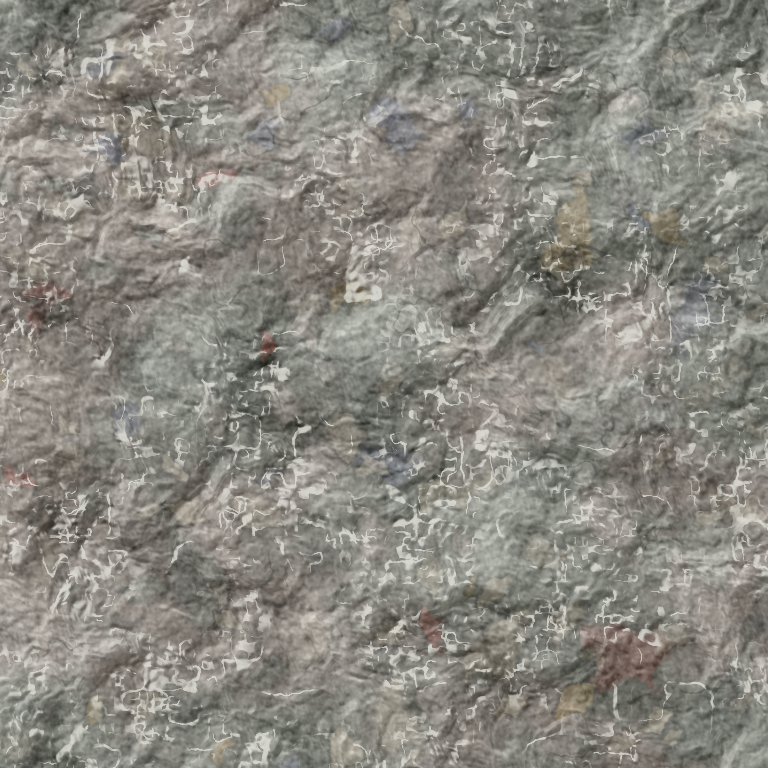
Give the GLSL for this texture, as a Shadertoy shader.

```glsl
// Wet grey paper pulp: matted lumps, soft torn scraps and small glossy highlights.
#define LUMP_SCALE 11.0
#define WARP_AMOUNT 1.5
#define RELIEF 0.0105
#define MOTTLE 0.38
#define SCRAP_OPACITY 0.62
#define GLINT_SCALE 58.0
#define GLINT_STRENGTH 0.80
#define FIBRE_GRAIN 0.085
#define PULP_WARM vec3(0.555, 0.527, 0.500)
#define PULP_GREEN vec3(0.515, 0.525, 0.493)
#define CREAM vec3(0.690, 0.660, 0.600)
#define GLOSS vec3(0.880, 0.878, 0.845)

float hash(vec2 p) {
    vec3 q = fract(p.xyx * 0.1031);
    q += dot(q, q.yzx + 33.33);
    return fract((q.x + q.y) * q.z);
}

float noise(vec2 p) {
    vec2 i = floor(p), f = fract(p);
    f = f * f * f * (f * (f * 6.0 - 15.0) + 10.0);
    return mix(mix(hash(i), hash(i + vec2(1, 0)), f.x),
               mix(hash(i + vec2(0, 1)), hash(i + vec2(1, 1)), f.x), f.y);
}

mat2 rotation(float a) {
    float c = cos(a), s = sin(a);
    return mat2(c, s, -s, c);
}

float fbm(vec2 p) {
    float sum = 0.0, amp = 0.5;
    mat2 turn = 2.03 * rotation(0.65);
    for (int i = 0; i < 5; i++) {
        sum += amp * noise(p);
        p = turn * p + 17.3;
        amp *= 0.52;
    }
    return sum;
}

vec2 warp(vec2 p) {
    return vec2(fbm(p + 31.7), fbm(p + 74.2)) - 0.5;
}

// Folded surface of the pulp
float pulpHeight(vec2 p) {
    vec2 q = p * LUMP_SCALE + WARP_AMOUNT * warp(p * 8.0);
    return fbm(q + 50.0);
}

// Colour of one scrap: mostly cream and grey, seldom dyed
vec3 scrapColour(float pick) {
    vec3 c = mix(CREAM, vec3(0.64, 0.615, 0.585), step(0.30, pick));
    c = mix(c, vec3(0.55, 0.565, 0.535), step(0.56, pick));
    c = mix(c, vec3(0.46, 0.455, 0.43), step(0.78, pick));
    c = mix(c, vec3(0.50, 0.515, 0.555), step(0.92, pick));
    c = mix(c, vec3(0.64, 0.575, 0.45), step(0.96, pick));
    return mix(c, vec3(0.66, 0.47, 0.44), step(0.982, pick));
}

// Lays one layer of jittered, ragged scraps over the pulp
vec3 addScraps(vec3 col, vec2 p, float scale, float seed, float density) {
    vec2 q = p * scale + 0.7 * warp(p * scale * 1.6 + seed);
    vec2 cell = floor(q);
    for (int y = -1; y <= 1; y++)
    for (int x = -1; x <= 1; x++) {
        vec2 id = cell + vec2(x, y);
        vec2 key = id + seed;
        if (hash(key + 5.1) > density) continue;
        vec2 centre = id + 0.2 + 0.6 * vec2(hash(key + 11.3), hash(key + 23.9));
        vec2 size = mix(vec2(0.25, 0.14), vec2(0.48, 0.36), hash(key + 37.7));
        vec2 d = rotation(6.283 * hash(key + 41.1)) * (q - centre);
        d.x += 0.35 * d.y;
        vec2 b = abs(d) - size;
        float dist = length(max(b, 0.0)) + min(max(b.x, b.y), 0.0);
        float shade = 1.0 - smoothstep(-0.02, 0.16, dist);
        float body = 1.0 - smoothstep(-0.07, 0.035, dist);
        col *= 1.0 - 0.13 * shade;
        float opacity = SCRAP_OPACITY * mix(0.55, 1.0, hash(key + 67.3));
        col = mix(col, scrapColour(hash(key + 53.3)), body * opacity);
    }
    return col;
}

// Broken curved streaks along the contours of a noise field
float streaks(vec2 p, float scale, float width, float gateLevel) {
    vec2 q = p * scale + 1.3 * warp(p * scale * 0.45);
    float line = 1.0 - smoothstep(width * 0.45, width, abs(noise(q) - 0.5));
    float gate = smoothstep(gateLevel, gateLevel + 0.12, noise(q * 0.8 + 91.0));
    return line * gate;
}

void mainImage(out vec4 fragColor, in vec2 fragCoord) {
    vec2 p = fragCoord / iResolution.y;

    // Pulp base and scraps
    float tint = smoothstep(0.36, 0.62, fbm(p * 4.0 + 8.0));
    vec3 col = mix(PULP_WARM, PULP_GREEN, tint);
    col = addScraps(col, p, 9.0, 100.0, 0.60);
    col = addScraps(col, p, 19.0, 300.0, 0.50);

    // Lumps lit from the upper left
    float e = 0.004;
    float h = pulpHeight(p);
    vec2 slope = vec2(pulpHeight(p + vec2(e, 0)), pulpHeight(p + vec2(0, e))) - h;
    float light = dot(slope / e, vec2(0.6, -0.8));
    col += MOTTLE * (h - 0.47) + clamp(RELIEF * light, -0.13, 0.15);

    // Dark creases and fine fibres
    vec2 folds = p * 17.0 + 2.0 * warp(p * 13.0);
    float crease = 1.0 - smoothstep(0.0, 0.09, abs(noise(folds) - 0.5));
    col *= 1.0 - 0.20 * crease * smoothstep(0.45, 0.75, noise(p * 12.0 + 60.0));
    col += FIBRE_GRAIN * (noise(p * 150.0) + noise(rotation(0.7) * p * 270.0) - 1.0);

    // Clustered wet highlights
    float cluster = smoothstep(0.40, 0.58, fbm(p * 9.0 + 140.0));
    float glint = streaks(p, GLINT_SCALE, 0.11, 0.46) * cluster;
    glint = max(glint, streaks(p + 3.0, GLINT_SCALE * 1.7, 0.15, 0.52) * cluster);
    glint = max(glint, streaks(p + 7.0, GLINT_SCALE * 0.45, 0.045, 0.64));
    glint *= smoothstep(-9.0, 5.0, light);
    col = mix(col, GLOSS, GLINT_STRENGTH * glint);

    fragColor = vec4(clamp(col, 0.0, 1.0), 1.0);
}
```
